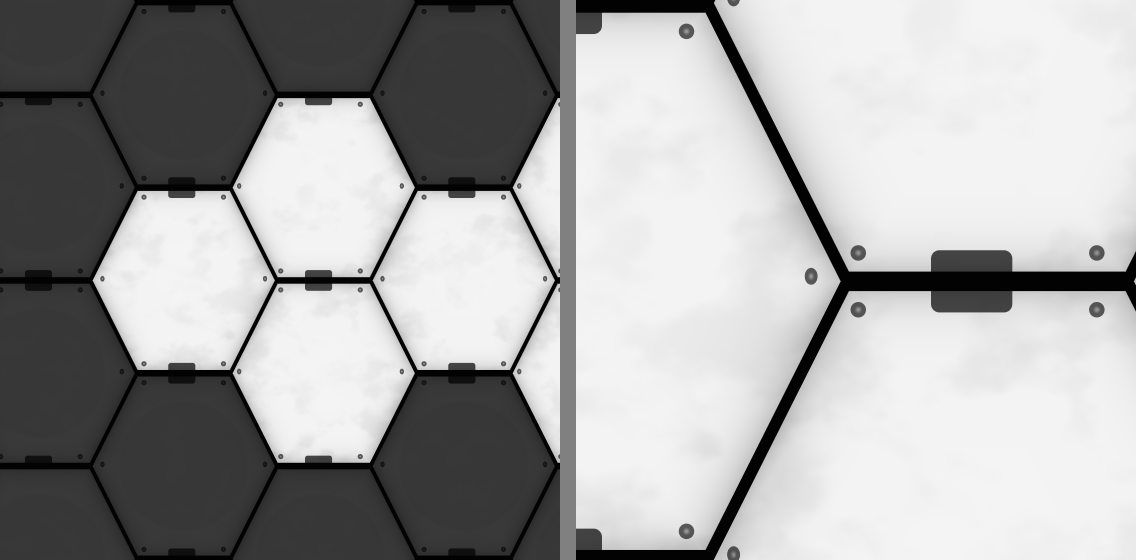
Left, the full canvas; right, a detail of the centre.
A WebGL 2 fragment shader for this pattern:

```glsl
#version 300 es
precision highp float;
// Interlocking hexagonal wall panels, dark with a band of pale worn ones.
// Two offset lattices give the nearest hexagon; seams, edge shading, screws
// and clips are distance functions in the local space of each cell.

#define CELL_HEIGHT 0.3314
#define HALF_WIDTH 0.1667
#define GRID_CENTER vec2(0.3281, 0.4992)
#define FLAT_SEAM 0.0058
#define SLANT_SEAM 0.0035
#define SHADE_REACH 0.0125
#define SCREW_RADIUS 0.0046
#define DISC_RADIUS 0.115
#define WEAR 0.055

uniform vec2 u_resolution;
out vec4 fragColor;

const vec3 PALE = vec3(0.955);
const vec3 DARK = vec3(0.225);
const vec3 SEAM = vec3(0.008);

float hash(vec2 p) {
    p = fract(p * vec2(0.1031, 0.1137));
    p += dot(p, p.yx + 33.33);
    return fract((p.x + p.y) * p.x * 17.31);
}

float noise(vec2 p) {
    vec2 i = floor(p), f = fract(p);
    f = f * f * (3.0 - 2.0 * f);
    return mix(mix(hash(i), hash(i + vec2(1, 0)), f.x),
               mix(hash(i + vec2(0, 1)), hash(i + 1.0), f.x), f.y);
}

float fbm(vec2 p) {
    float sum = 0.0, amp = 0.5;
    for (int i = 0; i < 4; i++) {
        sum += amp * noise(p);
        p = mat2(1.6, 1.2, -1.2, 1.6) * p + 7.3;
        amp *= 0.5;
    }
    return sum;
}

// Anti-aliased coverage of a signed distance.
float fill(float d) {
    return clamp(0.5 - d * u_resolution.y, 0.0, 1.0);
}

// Distances inward from the flat edge (x) and the slanted edge (y).
vec2 hexEdges(vec2 p) {
    p = abs(p);
    vec2 slope = vec2(1.0 / HALF_WIDTH, 1.0 / CELL_HEIGHT);
    return vec2(0.5 * CELL_HEIGHT - p.y, (1.0 - dot(p, slope)) / length(slope));
}

float roundBox(vec2 p, vec2 halfSize, float r) {
    vec2 d = abs(p) - halfSize + r;
    return length(max(d, 0.0)) + min(max(d.x, d.y), 0.0) - r;
}

// Opacity of the screws and edge clips in one cell.
float fittings(vec2 p) {
    vec2 q = abs(p);
    float corner = length(q - vec2(0.071, 0.1488));
    float side = length(vec2(q.x - 0.1452, p.y - 0.003) * vec2(1.2, 0.92));
    float screw = min(corner, side);
    float ring = fill(screw - SCREW_RADIUS) * 0.62;
    ring -= 0.3 * (1.0 - smoothstep(0.0, 0.6 * SCREW_RADIUS, screw));
    vec2 clipPos = vec2(p.x + 0.0035, q.y - 0.5 * CELL_HEIGHT);
    float clip = fill(roundBox(clipPos, vec2(0.0242, 0.0185), 0.005)) * 0.7;
    return max(ring, clip);
}

void main() {
    vec2 uv = gl_FragCoord.xy / u_resolution.y;

    // Pick the nearer cell of the two lattices
    vec2 period = vec2(3.0 * HALF_WIDTH, CELL_HEIGHT);
    vec2 a = GRID_CENTER + period * round((uv - GRID_CENTER) / period);
    vec2 shifted = GRID_CENTER + 0.5 * period;
    vec2 b = shifted + period * round((uv - shifted) / period);
    vec2 edgeA = hexEdges(uv - a), edgeB = hexEdges(uv - b);
    bool isB = min(edgeB.x, edgeB.y) > min(edgeA.x, edgeA.y);
    vec2 center = isB ? b : a;
    vec2 edge = isB ? edgeB : edgeA;
    vec2 local = uv - center;
    vec2 detail = local + vec2(isB ? 0.0058 : 0.0, 0.0);

    float rowOffset = abs(center.y - 0.5);
    bool pale = rowOffset < 0.25 && center.x > 0.2;
    float shade = exp(-max(min(edge.x, edge.y), 0.0) / SHADE_REACH);

    // Panel surface: blotchy wear on pale cells, a faint disc on dark ones
    vec3 color;
    float blotch = fbm(uv * vec2(24.0, 30.0) + center * 50.0);
    if (pale) {
        float rim = smoothstep(0.01, 0.15, length(local));
        color = PALE - WEAR * smoothstep(0.42, 0.75, blotch) * mix(0.4, 1.0, rim);
        color -= 0.26 * shade;
    } else {
        float disc = 1.0 - smoothstep(-0.003, 0.003, length(detail) - DISC_RADIUS);
        color = DARK - 0.008 * disc + 0.008 * (blotch - 0.5);
        color -= 0.075 * shade;
    }

    // Hardware, then seams on top
    if (rowOffset < 0.4) color *= 1.0 - fittings(detail);
    float seam = max(fill(edge.x - FLAT_SEAM), fill(edge.y - SLANT_SEAM));
    fragColor = vec4(mix(color, SEAM, seam), 1.0);
}
```
